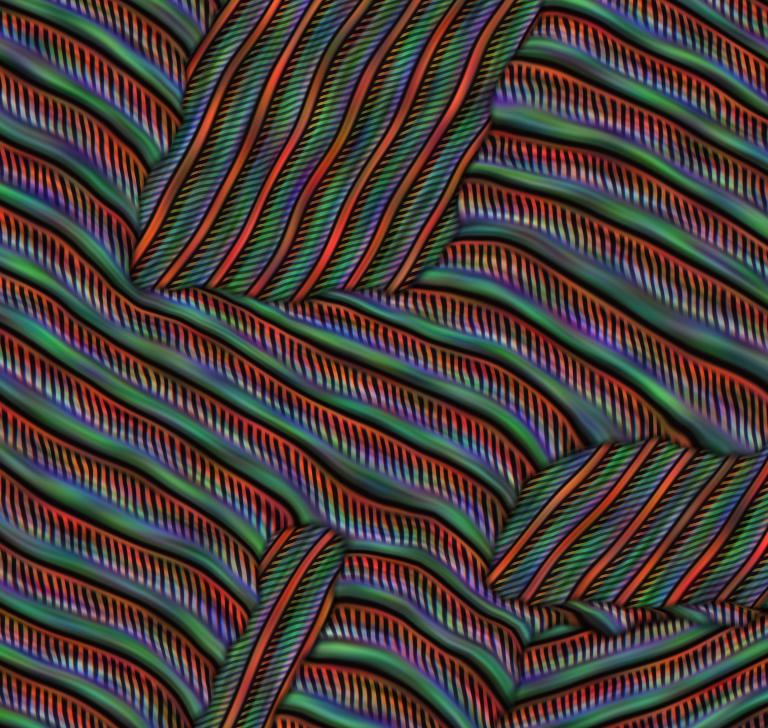
A Shadertoy shader for this pattern:

```glsl
// Woven iridescent ribbons: slanted toothed bands crossed by steep hatched patches.

const float TAU = 6.2831853;
const vec3 RUST   = vec3(0.50, 0.21, 0.14);
const vec3 INK    = vec3(0.08, 0.04, 0.04);
const vec3 GREY   = vec3(0.43, 0.42, 0.45);
const vec3 MOSS   = vec3(0.15, 0.24, 0.18);
const vec3 LEAF   = vec3(0.25, 0.44, 0.33);
const vec3 VIOLET = vec3(0.20, 0.18, 0.34);
const vec3 OLIVE  = vec3(0.42, 0.32, 0.15);

const float BASE_ANGLE  = -0.53;   // direction of the main bands
const float BASE_PERIOD = 0.078;
const float LENS_PERIOD = 0.060;
const float HATCH_PERIOD = 0.051;
const float TOOTH_GAP = 0.0120;
const float HATCH_GAP = 0.0085;
const float PATCH_SKEW = 0.4;
const float PATCH_ROUND = 0.045;
const float BEND = 0.035;          // how far bands sag beside a patch
const float BEND_REACH = 0.06;
const float SHEEN = 0.75;          // strength of the colour drift

// Patches: centre and half size, with the direction of their bands
const int PATCH_COUNT = 4;
const vec4 PATCHES[PATCH_COUNT] = vec4[PATCH_COUNT](
    vec4(0.459, 0.840, 0.215, 0.240), vec4(0.900, 0.275, 0.205, 0.105),
    vec4(0.375, 0.110, 0.055, 0.165), vec4(0.890, 0.060, 0.190, 0.085));
const float PATCH_ANGLES[PATCH_COUNT] = float[PATCH_COUNT](1.0, 0.98, 1.02, 0.38);

struct Ribbon { float along; float across; float id; float v; };

vec2 gradientAt(vec2 cell) {
    float a = TAU * fract(sin(dot(cell, vec2(127.1, 311.7))) * 43758.5);
    return vec2(cos(a), sin(a));
}

float gradientNoise(vec2 p) {
    vec2 i = floor(p), f = p - i;
    vec2 u = f * f * f * (f * (f * 6.0 - 15.0) + 10.0);
    vec2 e = vec2(0.0, 1.0);
    return mix(mix(dot(gradientAt(i), f), dot(gradientAt(i + e.yx), f - e.yx), u.x),
               mix(dot(gradientAt(i + e.xy), f - e.xy), dot(gradientAt(i + 1.0), f - 1.0), u.x), u.y);
}

// Wavy band coordinates; v runs from 0 to 1 over one band
Ribbon ribbonAt(vec2 p, float angle, float period) {
    vec2 dir = vec2(cos(angle), sin(angle));
    float wave = 0.045 * gradientNoise(p * 2.6) + 0.012 * gradientNoise(p * 8.0 + 5.0);
    float across = dot(p, vec2(dir.y, -dir.x)) + wave;
    float s = across / period;
    return Ribbon(dot(p, dir), across, floor(s), fract(s));
}

// Slow colour drift and fine streaks that follow the band
vec3 sheen(Ribbon r) {
    vec2 q = vec2(r.along * 13.0, r.across * 48.0);
    vec3 drift = vec3(gradientNoise(q), gradientNoise(q + 17.3), gradientNoise(q + 41.7));
    float streak = gradientNoise(vec2(r.along * 8.0, r.across * 125.0));
    return max(1.0 + SHEEN * drift + 0.55 * streak, 0.15);
}

// One wave per colour channel, slightly offset for coloured fringes
vec3 tickWave(vec2 p, vec2 axis, float gap) {
    float phase = dot(p, axis) / gap + 0.45 * gradientNoise(p * 24.0);
    float fringe = 0.5 + 1.3 * gradientNoise(p * 38.0 + 9.0);
    return 0.5 + 0.5 * sin(TAU * phase + fringe * vec3(0.0, 0.6, 1.2));
}

// Dark root line, tapering teeth from rust to grey, then a smooth green strip
vec3 toothedBand(vec2 p, float angle, float period) {
    Ribbon r = ribbonAt(p, angle, period);
    float reach = 0.60 + 0.16 * gradientNoise(vec2(r.along * 4.0, r.id * 3.7 + 0.4));
    float t = clamp(r.v / reach, 0.0, 1.0);
    float low = mix(0.32, 0.08, t);
    vec3 tooth = smoothstep(vec3(low), vec3(low + 0.6), tickWave(p, vec2(1.0, 0.12), TOOTH_GAP));
    vec3 lit = mix(RUST * 1.2, GREY * 1.15, smoothstep(0.35, 0.85, t));
    vec3 gap = mix(INK, VIOLET * 0.8, smoothstep(0.45, 1.0, t));
    vec3 teeth = mix(gap, lit, tooth);
    teeth = mix(RUST, teeth, smoothstep(0.07, 0.16, r.v));
    vec3 strip = mix(VIOLET * 1.2, LEAF, smoothstep(reach, reach + 0.13, r.v));
    strip = mix(strip, MOSS, smoothstep(0.80, 0.90, r.v));
    vec3 col = mix(teeth, strip, smoothstep(reach - 0.10, reach + 0.05, r.v));
    float line = smoothstep(0.0, 0.07, r.v) * (1.0 - smoothstep(0.89, 0.97, r.v));
    return mix(INK * 0.6, col * sheen(r), line);
}

// Rust ridge, beaded dark edge, finely hatched green and a grey-violet rim
vec3 hatchedBand(vec2 p, float angle) {
    Ribbon r = ribbonAt(p, angle, HATCH_PERIOD);
    vec3 tick = tickWave(p, vec2(-0.28, 0.96), HATCH_GAP);
    vec3 beads = mix(INK, OLIVE, smoothstep(0.35, 0.85, tick));
    vec3 hatch = mix(MOSS * 0.8, LEAF, smoothstep(0.1, 0.75, tick));
    vec3 col = mix(RUST * 1.25, INK, smoothstep(0.17, 0.26, r.v));
    col = mix(col, beads, smoothstep(0.27, 0.34, r.v));
    col = mix(col, hatch, smoothstep(0.42, 0.52, r.v));
    col = mix(col, mix(VIOLET, GREY, tick), smoothstep(0.74, 0.86, r.v));
    float line = smoothstep(0.0, 0.06, r.v) * (1.0 - smoothstep(0.91, 0.98, r.v));
    return mix(INK, col * sheen(r), line);
}

// Signed distance to a skewed, rounded box
float patchDistance(vec2 p, vec4 box) {
    vec2 q = p - box.xy;
    q.x -= PATCH_SKEW * q.y;
    q = abs(q) - box.zw + PATCH_ROUND;
    return length(max(q, 0.0)) + min(max(q.x, q.y), 0.0) - PATCH_ROUND;
}

void mainImage(out vec4 fragColor, in vec2 fragCoord) {
    vec2 p = fragCoord / iResolution.y;
    float ragged = 0.035 * gradientNoise(p * 9.0) + 0.012 * gradientNoise(p * 27.0);

    // Nearest patch decides the local weave
    float d = 1e3, angle = 0.0;
    for (int i = 0; i < PATCH_COUNT; i++) {
        float di = patchDistance(p, PATCHES[i]) + ragged;
        if (di < d) { d = di; angle = PATCH_ANGLES[i]; }
    }

    vec2 bent = p + vec2(0.0, BEND * exp(-max(d, 0.0) / BEND_REACH));
    vec3 base = toothedBand(bent, BASE_ANGLE, BASE_PERIOD);
    vec3 inner = angle > 0.6 ? hatchedBand(p, angle) : toothedBand(p, angle, LENS_PERIOD);

    // Soft join with a shaded seam
    vec3 col = mix(inner, base, smoothstep(-0.005, 0.005, d));
    col *= mix(0.55, 1.0, smoothstep(0.0, 0.012, abs(d)));
    fragColor = vec4(clamp(col, 0.0, 1.0), 1.0);
}
```
